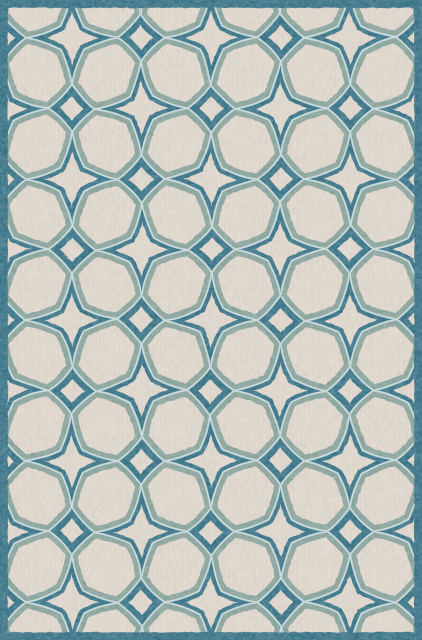
Write a Shadertoy shader that draws this pattern.

```glsl
float hash(vec2 p) {
    return fract(sin(dot(p, vec2(127.1, 311.7))) * 43758.5453);
}

float noise(vec2 p) {
    vec2 i = floor(p), f = fract(p);
    f = f * f * (3.0 - 2.0 * f);
    return mix(mix(hash(i), hash(i + vec2(1, 0)), f.x),
               mix(hash(i + vec2(0, 1)), hash(i + vec2(1, 1)), f.x), f.y);
}

// Bowed sides of a six-sided medallion: x faces the diamonds, y faces the stars
vec2 medallionSides(vec2 q) {
    vec2 uv = abs(vec2(q.x + q.y, q.x - q.y)) * 0.7071;
    return vec2(length(uv + vec2(0.0, 0.963)) - 1.45,
                length(uv + vec2(1.157, 0.525)) - 1.713);
}

void mainImage(out vec4 fragColor, in vec2 fragCoord) {
    vec2 p = (fragCoord - 0.5 * iResolution.xy) / iResolution.x;
    vec2 cell = vec2(0.1648, 0.1671);
    float aa = 0.7 / (iResolution.x * cell.x);

    // Checkerboard of medallions, mirrored in alternate cells
    vec2 drift = vec2(noise(p * 14.0), noise(p * 14.0 + 40.0)) - 0.5;
    vec2 g = p / cell + 0.035 * drift;
    vec2 id = floor(g), q = fract(g) - 0.5;
    if (mod(id.x + id.y, 2.0) > 0.5) q.x = -q.x;

    vec2 sides = medallionSides(q);
    float d = max(sides.x, sides.y);
    float blueWidth = sides.y > sides.x ? 0.07 : 0.1;
    float wobble = 0.014 * (noise(p * 130.0) - 0.5);

    // Yarn colours with stitch mottling
    float stitch = noise(p * vec2(190.0, 150.0));
    float yarn = 0.6 * stitch + 0.4 * noise(p * vec2(90.0, 260.0) + 17.0);
    float rib = sin(p.x * 700.0) * 0.006 + (noise(p * vec2(240.0, 110.0)) - 0.5) * 0.03;
    vec3 cream = vec3(0.875, 0.845, 0.805) + rib;
    vec3 sage = mix(vec3(0.52, 0.63, 0.61), vec3(0.62, 0.70, 0.67), yarn);
    vec3 blue = mix(vec3(0.20, 0.43, 0.51), vec3(0.37, 0.56, 0.62), yarn);
    vec3 pale = vec3(0.80, 0.86, 0.86);

    // Layers from the medallion centre outward
    vec3 col = mix(cream, sage, smoothstep(-aa, aa, d + 0.085 + wobble));
    col = mix(col, blue, smoothstep(-aa, aa, d));
    col = mix(col, cream, smoothstep(-aa, aa, d - blueWidth + wobble));
    col = mix(col, pale, 1.0 - smoothstep(-aa, aa, abs(d) - 0.013));

    // Solid border
    vec2 inset = vec2(0.5, 0.5 * iResolution.y / iResolution.x) - abs(p);
    float edge = min(inset.x, inset.y) - 0.0185 + 0.2 * wobble;
    float px = 0.7 / iResolution.x;
    col = mix(blue, col, smoothstep(-px, px, edge));

    fragColor = vec4(col, 1.0);
}
```
